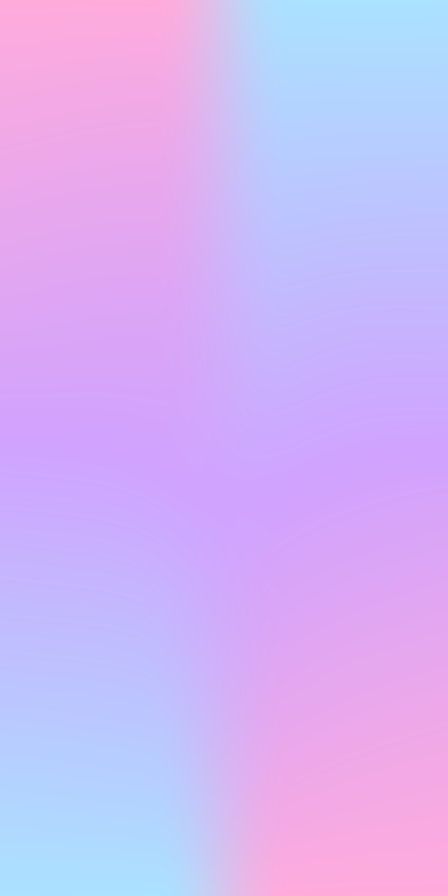
Give the GLSL for this background, as a Shadertoy shader.

```glsl
// Soft four-corner pastel gradient: pink and cyan corners melting into a violet waist.

const vec3 PINK   = vec3(1.000, 0.672, 0.862);
const vec3 CYAN   = vec3(0.667, 0.886, 1.000);
const vec3 VIOLET = vec3(0.816, 0.638, 0.996);

// Pseudo-random unit direction for a lattice cell
vec2 latticeDirection(vec2 cell) {
    float angle = 6.2832 * fract(sin(dot(cell, vec2(127.1, 311.7))) * 43758.5);
    return vec2(cos(angle), sin(angle));
}

float cornerSlope(vec2 cell, vec2 local, vec2 corner) {
    return dot(latticeDirection(cell + corner), local - corner);
}

// Gradient noise, about -0.7 to 0.7
float gradientNoise(vec2 p) {
    vec2 cell = floor(p);
    vec2 local = fract(p);
    vec2 blend = local * local * local * (local * (local * 6.0 - 15.0) + 10.0);
    float low = mix(cornerSlope(cell, local, vec2(0, 0)),
                    cornerSlope(cell, local, vec2(1, 0)), blend.x);
    float high = mix(cornerSlope(cell, local, vec2(0, 1)),
                     cornerSlope(cell, local, vec2(1, 1)), blend.x);
    return mix(low, high, blend.y);
}

// Height of the violet waist, sagging near the centre
float waistHeight(float x) {
    float offset = (x - 0.52) / 0.2;
    return 0.508 - 0.01 * x - 0.06 * exp(-offset * offset);
}

// Tilts the middle of a ramp while keeping both of its ends fixed
float tiltRamp(float t, float tilt) {
    t = clamp(t, 0.0, 1.0);
    return clamp(t + tilt * 4.0 * t * (1.0 - t), 0.0, 1.0);
}

// Blends two tinted columns across the vertical seam
vec3 blendColumns(vec3 leftTint, vec3 rightTint, float leftRamp, float rightRamp, float seam) {
    return mix(mix(VIOLET, leftTint, leftRamp), mix(VIOLET, rightTint, rightRamp), seam);
}

void mainImage(out vec4 fragColor, in vec2 fragCoord) {
    vec2 uv = fragCoord / iResolution.xy;

    // Gentle waves in the horizontal bands
    float height = uv.y + 0.008 * gradientNoise(uv * vec2(3.0, 5.0));
    float waist = waistHeight(uv.x);
    float above = (height - waist) / (1.0 - waist);
    float below = (waist - height) / waist;

    // Seam between the columns, leaning left in the lower half
    float lean = 0.03 * smoothstep(0.0, 0.3, uv.y) * (1.0 - smoothstep(0.3, 0.6, uv.y));
    float seam = smoothstep(0.345 - lean, 0.645, uv.x);

    // Upper and lower halves meet in plain violet
    vec3 upper = blendColumns(PINK, CYAN,
        tiltRamp(above, -0.28 * min(uv.x, 0.4)), tiltRamp(above, -0.02), seam);
    vec3 lower = blendColumns(CYAN, PINK,
        tiltRamp(below, -0.08 * uv.x), tiltRamp(below, 0.35 * (uv.x - 0.88)), seam);

    fragColor = vec4(above > 0.0 ? upper : lower, 1.0);
}
```
